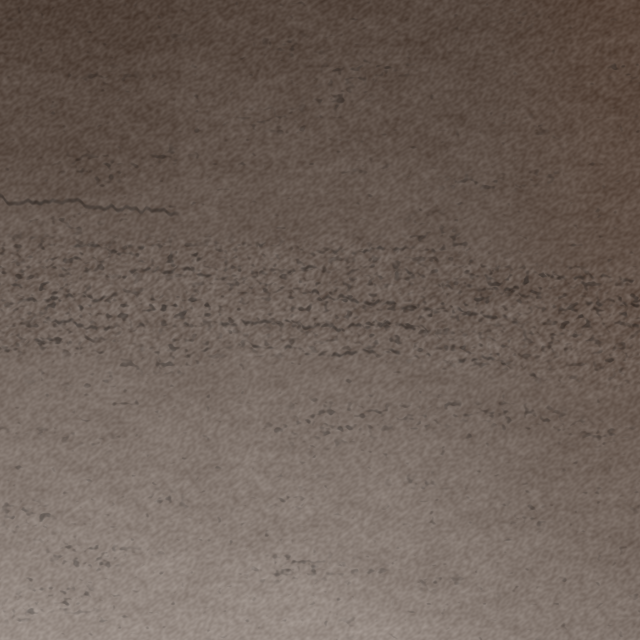
Give the GLSL for this texture, as a Shadertoy shader.

```glsl
const vec3 SHADOW_BROWN = vec3(0.300, 0.242, 0.207);
const vec3 PALE_STONE = vec3(0.622, 0.580, 0.552);
const vec3 WARM_TINT = vec3(0.012, -0.002, -0.010);

vec2 hashGradient(vec2 cell) {
    vec3 q = fract(cell.xyx * vec3(0.1031, 0.1030, 0.0973));
    q += dot(q, q.yzx + 33.33);
    float angle = 6.2832 * fract((q.x + q.y) * q.z);
    return vec2(cos(angle), sin(angle));
}

// Gradient noise, roughly -0.7 to 0.7
float gradientNoise(vec2 p) {
    vec2 i = floor(p), f = fract(p);
    vec2 u = f * f * f * (f * (f * 6.0 - 15.0) + 10.0);
    float a = dot(hashGradient(i), f);
    float b = dot(hashGradient(i + vec2(1, 0)), f - vec2(1, 0));
    float c = dot(hashGradient(i + vec2(0, 1)), f - vec2(0, 1));
    float d = dot(hashGradient(i + vec2(1, 1)), f - vec2(1, 1));
    return mix(mix(a, b, u.x), mix(c, d, u.x), u.y);
}

float fbm(vec2 p, int octaves) {
    float sum = 0.0, amplitude = 1.0;
    for (int i = 0; i < octaves; i++) {
        sum += amplitude * gradientNoise(p);
        p = p * 2.03 + 17.3;
        amplitude *= 0.5;
    }
    return sum;
}

// Soft window along one axis
float window(float v, float low, float high, float soft) {
    return smoothstep(low - soft, low + soft, v) * (1.0 - smoothstep(high - soft, high + soft, v));
}

// Broad light: dark at the top, pale at the lower left
float lightTone(vec2 p) {
    float depth = 1.0 - p.y;
    float tone = 0.10 + 0.56 * depth + 0.27 * depth * depth;
    tone -= 0.34 * depth * smoothstep(0.4, 1.1, p.x);
    float panel = 1.0 - smoothstep(0.276, 0.284, p.x);
    return tone - 0.05 * panel * smoothstep(0.62, 0.78, p.y);
}

// Fine sandy grain, slightly drawn out along a diagonal
float grain(vec2 p) {
    vec2 q = mat2(0.82, -0.57, 0.57, 0.82) * p;
    float coarse = gradientNoise(q * vec2(62.0, 95.0));
    float fine = gradientNoise(q * vec2(130.0, 195.0) + 41.0);
    return 0.12 * coarse + 0.20 * fine;
}

// Soft dark pits; a higher threshold leaves fewer
float pits(vec2 p, float threshold) {
    float n = gradientNoise(p * vec2(54.0, 80.0) + 9.0);
    n += 0.7 * gradientNoise(p * vec2(115.0, 150.0) + 71.0);
    return smoothstep(threshold, threshold + 0.5, n);
}

// Thin wandering line with feathered edges
float fissure(vec2 p, float height, float width, float seed) {
    float path = height + 0.022 * gradientNoise(vec2(p.x * 7.0, seed));
    path += 0.012 * gradientNoise(vec2(p.x * 31.0, seed + 5.3));
    path += 0.007 * gradientNoise(vec2(p.x * 95.0, seed + 9.1));
    return 1.0 - smoothstep(0.1 * width, width, abs(p.y - path));
}

// Crumbling fissures stacked in the pitted seam
float seamFissures(vec2 p) {
    float total = 0.0;
    for (int i = 0; i < 5; i++) {
        float k = float(i), seed = 3.7 + 11.37 * k;
        float broken = 0.8 * gradientNoise(vec2(p.x * 6.0 + seed, seed));
        broken += 1.1 * gradientNoise(vec2(p.x * 70.0, p.y * 90.0 + seed));
        float line = fissure(p, 0.617 - 0.041 * k, 0.0052, seed);
        total = max(total, line * smoothstep(-0.12, 0.45, broken));
    }
    return total;
}

void mainImage(out vec4 fragColor, in vec2 fragCoord) {
    vec2 p = fragCoord / iResolution.xy;

    // Seam bends down toward the right
    vec2 bent = p + vec2(0.0, 0.05 * smoothstep(0.5, 1.0, p.x));
    float seam = window(bent.y, 0.45, 0.625, 0.025);

    // Surface tone, rougher inside the seam
    float tone = lightTone(p);
    tone += 0.06 * fbm(p * vec2(4.0, 10.0) + 2.0, 3);
    tone += 0.08 * fbm(p * vec2(14.0, 36.0) + 30.0, 2);
    tone += grain(p) * (1.0 + 0.45 * seam);
    vec3 color = mix(SHADOW_BROWN, PALE_STONE, tone);
    color += WARM_TINT * smoothstep(0.7, 1.0, p.x) * p.y;

    // Pitted seam, and sparse clusters elsewhere
    float clusters = smoothstep(0.10, 0.5, fbm(p * vec2(5.0, 13.0) + 53.0, 2));
    float wear = seam * (0.75 + 0.7 * gradientNoise(p * vec2(7.0, 24.0)));
    float dark = pits(p, 0.10) * max(wear, 0.75 * clusters);
    dark = max(dark, 0.6 * pits(p + 3.0, 0.42));

    // Fissures, with one longer crack at the left
    dark = max(dark, 0.95 * seamFissures(bent));
    float crackSpan = 1.0 - smoothstep(0.27, 0.285, p.x);
    float crackFade = 0.8 + 0.6 * gradientNoise(vec2(p.x * 25.0, 8.0));
    float crack = fissure(p, 0.692 - 0.07 * p.x, 0.0052, 77.4);
    dark = max(dark, crack * crackSpan * crackFade);

    color *= 1.0 - 0.34 * dark;
    fragColor = vec4(color, 1.0);
}
```
